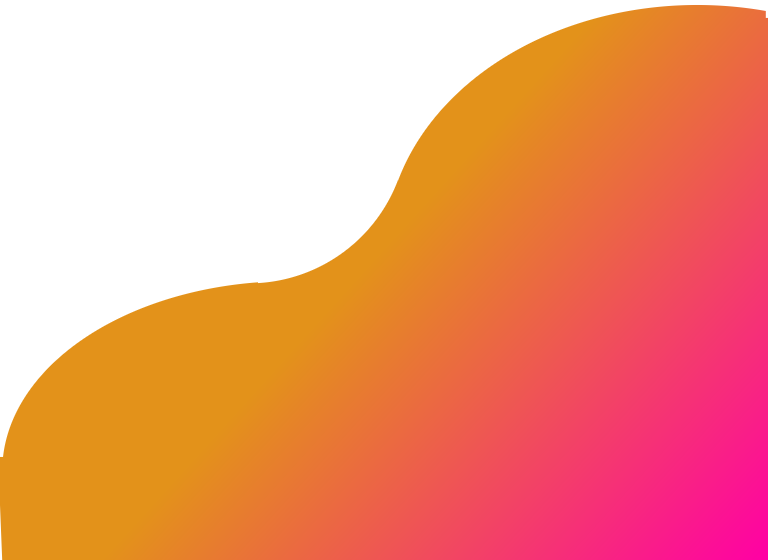
Write a Shadertoy shader that draws this background.

```glsl
// A smooth two-hill silhouette on white, filled with a diagonal orange to pink ramp.
// The outline joins an elliptic dome, a circular valley and a second dome,
// each evaluated as an approximate signed distance so its edge stays soft.

// Approximate signed distance to an ellipse, negative inside.
float ellipseDistance(vec2 q, vec2 radii) {
    float k = length(q / radii);
    return k * (k - 1.0) / max(length(q / (radii * radii)), 1e-4);
}

// Dome: upper half of an ellipse, extended straight down.
float domeDistance(vec2 p, vec2 centre, vec2 radii) {
    vec2 q = p - centre;
    return ellipseDistance(vec2(q.x, max(q.y, 0.0)), radii);
}

// Valley: ground below a circular hollow that stays open upwards.
float valleyDistance(vec2 p, vec2 centre, float radius) {
    vec2 q = p - centre;
    return radius - length(vec2(q.x, min(q.y, 0.0)));
}

float hillsDistance(vec2 p) {
    float leftHill = domeDistance(p, vec2(0.518, 0.159), vec2(0.514, 0.339));
    float valley = valleyDistance(p, vec2(0.444, 0.779), 0.285);
    float rightHill = domeDistance(p, vec2(1.245, 0.5536), vec2(0.557, 0.4375));

    // The pieces meet where their tangents agree.
    float d = p.x < 0.461 ? leftHill : (p.x < 0.711 ? valley : rightHill);

    // Low wall at the left border, leaning slightly inwards at its foot.
    float wallX = p.y < 0.098 ? (0.098 - p.y) * 0.04 : -0.01;
    float wall = max(max(wallX - p.x, p.x - 0.1), p.y - 0.184);
    d = min(d, wall);

    // Small step at the right border.
    float notch = max(1.3675 - p.x, 0.968 - p.y);
    return max(d, -notch);
}

void mainImage(out vec4 fragColor, in vec2 fragCoord) {
    vec2 p = fragCoord / iResolution.xy * vec2(1.3714, 1.0);
    float pixel = 1.0 / iResolution.y;

    // Diagonal ramp, flat orange before its start.
    vec3 orange = vec3(0.89, 0.573, 0.102);
    vec3 pink = vec3(1.0, 0.0, 0.645);
    float ramp = (dot(p, vec2(0.74, -0.67)) - 0.1336) / 0.88;
    vec3 fill = mix(orange, pink, clamp(ramp, 0.0, 1.0));

    // Soft silhouette over white.
    float cover = clamp(0.5 - hillsDistance(p) / pixel, 0.0, 1.0);
    fragColor = vec4(mix(vec3(1.0), fill, cover), 1.0);
}
```
